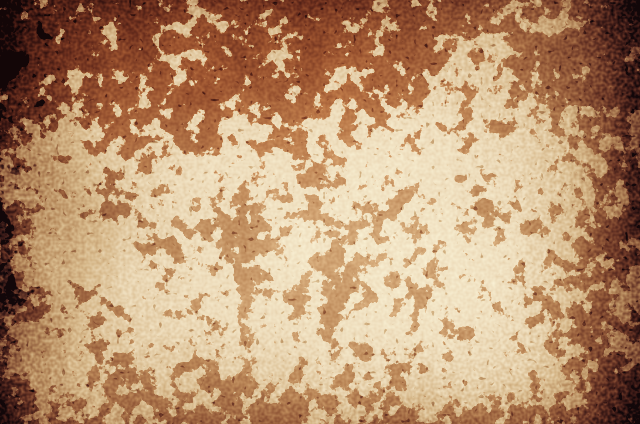
A Shadertoy shader for this texture:

```glsl
// Weathered parchment with flaking rust, grimy borders and a pale worn centre.

const float FLAKE_SCALE   = 25.0;  // rust flakes per canvas height
const float CLUSTER_SCALE = 5.5;   // groups of flakes per canvas height
const float FLAKE_EDGE    = 0.055; // softness of a flake outline
const float GRAIN_SCALE   = 125.0; // fine grit per canvas height
const float PAPER_TONE    = 1.02;
const float PALE_RUST     = 0.32;  // tone lost under rust in the centre
const float DEEP_RUST     = 0.50;  // tone lost under rust at upper left
const vec3  RED_TINT      = vec3(1.04, 0.84, 0.72);

const vec3 SOOT  = vec3(0.07, 0.03, 0.04);
const vec3 UMBER = vec3(0.22, 0.10, 0.09);
const vec3 RUST  = vec3(0.41, 0.22, 0.16);
const vec3 CLAY  = vec3(0.58, 0.38, 0.25);
const vec3 OCHRE = vec3(0.72, 0.55, 0.37);
const vec3 SAND  = vec3(0.84, 0.72, 0.54);
const vec3 CREAM = vec3(0.93, 0.86, 0.73);
const vec3 IVORY = vec3(0.98, 0.95, 0.84);

vec2 latticeGradient(vec2 cell) {
    uvec2 q = uvec2(ivec2(cell) + 4096);
    uint h = (q.x * 1597334677u) ^ (q.y * 3812015801u);
    h = (h ^ (h >> 15)) * 2246822519u;
    h ^= h >> 13;
    float angle = float(h & 65535u) * 6.28318 / 65536.0;
    return vec2(cos(angle), sin(angle));
}

float gradientNoise(vec2 p) {
    vec2 i = floor(p), f = p - i;
    vec2 u = f * f * f * (f * (f * 6.0 - 15.0) + 10.0);
    float a = dot(latticeGradient(i), f);
    float b = dot(latticeGradient(i + vec2(1, 0)), f - vec2(1, 0));
    float c = dot(latticeGradient(i + vec2(0, 1)), f - vec2(0, 1));
    float d = dot(latticeGradient(i + vec2(1, 1)), f - vec2(1, 1));
    return 1.4 * mix(mix(a, b, u.x), mix(c, d, u.x), u.y);
}

float fbm(vec2 p) {
    float sum = 0.0, amplitude = 0.6;
    for (int i = 0; i < 4; i++) {
        sum += amplitude * gradientNoise(p);
        p = mat2(1.6, 1.2, -1.2, 1.6) * p + 17.3;
        amplitude *= 0.55;
    }
    return sum;
}

float blob(vec2 uv, vec2 centre, vec2 radius) {
    vec2 d = (uv - centre) / radius;
    return exp(-dot(d, d));
}

// How readily rust appears at each place; positive means mostly covered.
float rustDensity(vec2 uv) {
    float d = -0.17;
    d += 0.36 * smoothstep(0.55, 0.95, uv.y) * (1.0 - 0.35 * smoothstep(0.5, 0.8, uv.x));
    d += 0.15 * blob(uv, vec2(0.46, 0.46), vec2(0.22, 0.17));
    d += 0.22 * blob(uv, vec2(0.19, 0.71), vec2(0.06, 0.10));
    d += 0.16 * blob(uv, vec2(0.50, 0.72), vec2(0.12, 0.12));
    d += 0.20 * blob(uv, vec2(0.385, 0.27), vec2(0.018, 0.17));
    d -= 0.20 * blob(uv, vec2(0.14, 0.42), vec2(0.10, 0.20));
    d -= 0.16 * blob(uv, vec2(0.77, 0.25), vec2(0.11, 0.14));
    d -= 0.12 * blob(uv, vec2(0.74, 0.66), vec2(0.10, 0.14));
    d += 0.26 * smoothstep(0.80, 0.98, uv.x);
    d += 0.25 * smoothstep(0.22, 0.0, uv.y);
    d += 0.18 * smoothstep(0.10, 0.0, uv.x);
    return d;
}

vec3 toneColour(float t) {
    vec3 c = mix(SOOT, UMBER, smoothstep(-0.2, 0.0, t));
    c = mix(c, RUST,  clamp(t * 5.0, 0.0, 1.0));
    c = mix(c, CLAY,  clamp(t * 5.0 - 1.0, 0.0, 1.0));
    c = mix(c, OCHRE, clamp(t * 5.0 - 2.0, 0.0, 1.0));
    c = mix(c, SAND,  clamp(t * 5.0 - 3.0, 0.0, 1.0));
    c = mix(c, CREAM, clamp(t * 5.0 - 4.0, 0.0, 1.0));
    return mix(c, IVORY, clamp(t * 5.0 - 5.0, 0.0, 1.0));
}

void mainImage(out vec4 fragColor, in vec2 fragCoord) {
    vec2 uv = fragCoord / iResolution.xy;
    vec2 p = fragCoord / iResolution.y;

    // Noise layers, from broad stains to grit
    float stain = fbm(p * 3.0 + 40.0);
    float cluster = fbm(p * CLUSTER_SCALE + 9.0);
    float flakes = fbm(p * FLAKE_SCALE);
    float grain = gradientNoise(p * GRAIN_SCALE) + 0.5 * gradientNoise(p * GRAIN_SCALE * 0.47 + 70.0);
    float streak = gradientNoise(p * vec2(60.0, 4.0) + 25.0);

    // Paper darkens towards each border by its own amount
    vec2 w = uv + 0.025 * vec2(stain, cluster);
    float left = exp(-max(w.x, 0.0) / 0.075);
    float right = exp(-max(1.0 - w.x, 0.0) / 0.085);
    float top = exp(-max(1.0 - w.y, 0.0) / 0.17);
    float bottom = exp(-max(w.y, 0.0) / 0.10);
    float border = clamp(left + right + 0.4 * top + 0.5 * bottom, 0.0, 1.0);
    float tone = PAPER_TONE - 0.62 * left - 0.72 * right - 0.30 * top - 0.28 * bottom;
    tone -= 0.12 * blob(uv, vec2(0.11, 0.35), vec2(0.09, 0.35));
    tone += 0.10 * blob(uv, vec2(0.64, 0.43), vec2(0.28, 0.35));
    tone += (0.05 + 0.16 * border) * stain + 0.025 * streak;

    // Rust flakes, deeper and redder towards the upper left
    float field = 0.75 * flakes + 0.55 * cluster + rustDensity(uv);
    float rust = smoothstep(-FLAKE_EDGE, FLAKE_EDGE, field);
    float deep = smoothstep(0.42, 0.90, uv.y + 0.10 * stain) * (1.0 - smoothstep(0.45, 0.95, uv.x));
    tone -= rust * (mix(PALE_RUST, DEEP_RUST, deep) + 0.12 * cluster);

    // Grit, pinholes and black blots on the left border
    tone += grain * mix(0.07, 0.24, border);
    tone -= 0.30 * smoothstep(0.48, 0.75, gradientNoise(p * 70.0 + 90.0));
    float blots = smoothstep(0.02, 0.16, fbm(p * 14.0 + 55.0) + 0.55 * cluster - 7.0 * uv.x);
    tone -= 0.45 * blots * smoothstep(0.15, 0.35, uv.y);

    vec3 colour = toneColour(tone);
    colour *= mix(vec3(1.0), RED_TINT, rust * (0.3 + 0.7 * deep));
    fragColor = vec4(clamp(colour, 0.0, 1.0), 1.0);
}
```
